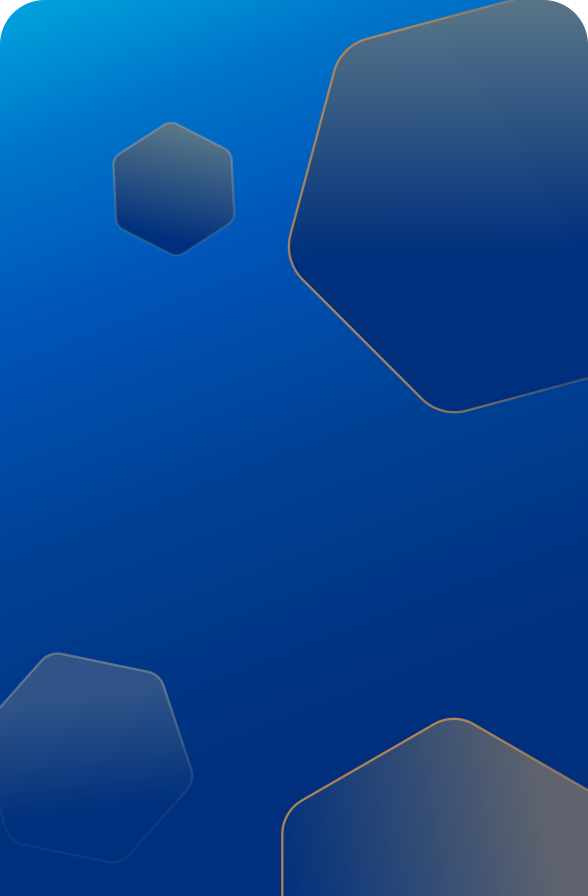
Give the GLSL for this background, as a Shadertoy shader.

```glsl
// Blue gradient card with rounded top corners and four softly lit, thinly outlined hexagons.

const vec3 NAVY = vec3(0.0, 0.19, 0.49);
const vec3 BRONZE = vec3(0.74, 0.54, 0.33);
const vec3 SILVER = vec3(0.62, 0.60, 0.58);

// Coverage of the inside of a distance field, one pixel soft
float inside(float d) {
    return clamp(0.5 - d * iResolution.y, 0.0, 1.0);
}

// Signed distance to a rounded hexagon with a vertex at the top, turned by tilt
float hexagon(vec2 q, float tilt, float apothem, float corner) {
    float c = cos(tilt), s = sin(tilt);
    q = abs(vec2(c * q.x + s * q.y, c * q.y - s * q.x)).yx;
    vec2 k = vec2(-0.8660254, 0.5);
    q -= 2.0 * min(dot(k, q), 0.0) * k;
    float r = apothem - corner;
    q -= vec2(clamp(q.x, -0.57735 * r, 0.57735 * r), r);
    return length(q) * sign(q.y) - corner;
}

// Fill fading from navy to a light tone along dir, over the span of offsets
vec3 fade(vec2 q, vec2 dir, vec2 span, vec3 light) {
    float g = (dot(q, dir) - span.x) / (span.y - span.x);
    return mix(NAVY, light, clamp(g, 0.0, 1.0));
}

// Lay a filled shape and its thin outline over the colour below
vec3 panel(vec3 below, float d, vec3 fill, vec3 edge, float edgeAlpha) {
    vec3 col = mix(below, fill, inside(d));
    return mix(col, edge, edgeAlpha * inside(abs(d) - 0.0013));
}

// Five-stop diagonal backdrop, from cyan at the upper left to navy
vec3 backdrop(vec2 p) {
    float t = dot(vec2(p.x, 1.0 - p.y), vec2(0.36, 0.93));
    vec3 col = mix(vec3(0.0, 0.65, 0.87), vec3(0.0, 0.46, 0.79), clamp(t / 0.16, 0.0, 1.0));
    col = mix(col, vec3(0.0, 0.33, 0.72), clamp((t - 0.16) / 0.19, 0.0, 1.0));
    col = mix(col, vec3(0.0, 0.25, 0.58), clamp((t - 0.35) / 0.25, 0.0, 1.0));
    return mix(col, NAVY, clamp((t - 0.60) / 0.28, 0.0, 1.0));
}

void mainImage(out vec4 fragColor, in vec2 fragCoord) {
    vec2 p = fragCoord / iResolution.y;
    float width = iResolution.x / iResolution.y;
    vec3 col = backdrop(p);

    // Large hexagon, upper right
    vec2 q = p - vec2(0.556, 0.7735);
    col = panel(col, hexagon(q, -0.262, 0.2148, 0.052),
        fade(q, vec2(-0.03, 1.0), vec2(-0.054, 0.225), vec3(0.35, 0.46, 0.53)),
        BRONZE, mix(0.85, 0.3, smoothstep(0.42, 0.66, p.x)));

    // Small hexagon, upper left
    q = p - vec2(0.194, 0.789);
    col = panel(col, hexagon(q, 0.05, 0.066, 0.015),
        fade(q, vec2(0.2, 0.98), vec2(-0.055, 0.065), vec3(0.34, 0.46, 0.53)),
        SILVER, mix(0.2, 0.55, smoothstep(-0.07, 0.07, q.y)));

    // Faint hexagon, lower left
    q = p - vec2(0.095, 0.154);
    col = panel(col, hexagon(q, 0.32, 0.1085, 0.024),
        fade(q, vec2(-0.12, 0.99), vec2(-0.06, 0.07), vec3(0.19, 0.33, 0.53)),
        SILVER, mix(0.08, 0.55, smoothstep(-0.08, 0.11, q.y)));

    // Hexagon rising from the lower right, lit from its right side
    q = p - vec2(0.5065, -0.0165);
    col = panel(col, hexagon(q, 0.0, 0.1914, 0.044),
        fade(q, vec2(0.98, 0.18), vec2(-0.185, 0.12), vec3(0.37, 0.39, 0.43)),
        BRONZE, mix(0.9, 0.65, smoothstep(0.5, 0.66, p.x)));

    // White outside the rounded top corners
    vec2 corner = max(vec2(abs(p.x - 0.5 * width) - 0.5 * width, p.y - 1.0) + 0.05, 0.0);
    col = mix(vec3(1.0), col, inside(length(corner) - 0.05));

    fragColor = vec4(col, 1.0);
}
```
